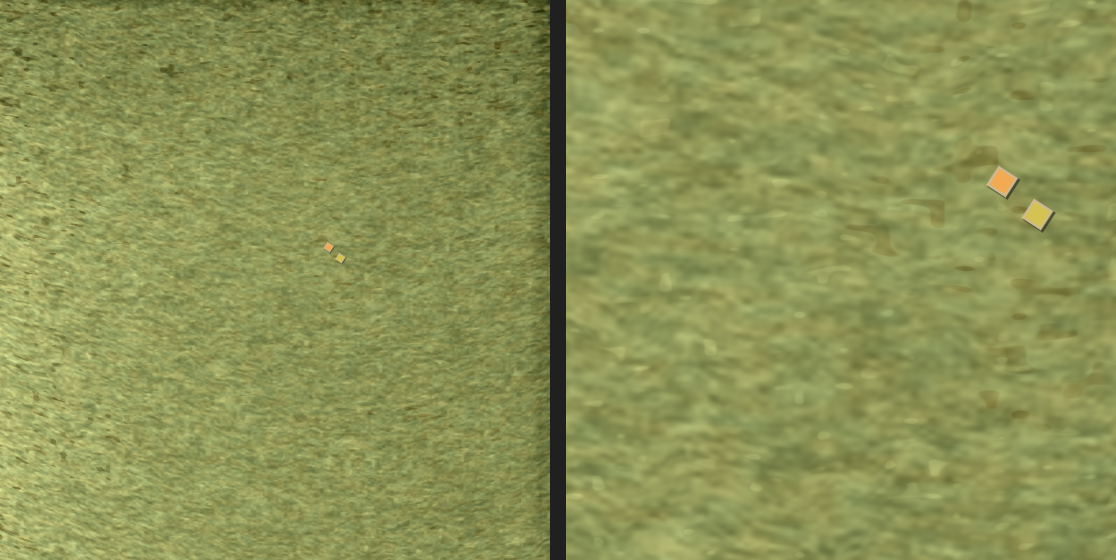
Left: the whole. Right: its middle third, enlarged.
This texture is drawn by a Shadertoy shader. Its source:

```glsl
// A worn, olive-coloured fibrous sheet, lit from the lower left, with two small inlaid diamonds.
// Short stretched value noise along bowed, wavering lines forms the fibres; offset noise
// differences give relief, thresholded noise gives pits and flecks, and ramps shade the sheet.

const vec3 DARK_OLIVE = vec3(0.40, 0.43, 0.220);
const vec3 LIGHT_OLIVE = vec3(0.69, 0.72, 0.445);
const vec3 BROWN_TINT = vec3(0.035, -0.010, -0.030);
const vec3 ORANGE = vec3(0.95, 0.67, 0.33);
const vec3 YELLOW = vec3(0.83, 0.76, 0.32);
const vec3 RIM = vec3(0.80, 0.73, 0.58);
const vec3 SHADOW = vec3(0.20, 0.21, 0.12);

float hash(vec2 cell) {
    vec3 h = fract(cell.xyx * vec3(0.1031, 0.1030, 0.0973));
    h += dot(h, h.yzx + 33.33);
    return fract((h.x + h.y) * h.z);
}

// Value noise centred on zero
float noise(vec2 p) {
    vec2 cell = floor(p), f = fract(p);
    f = f * f * (3.0 - 2.0 * f);
    float low = mix(hash(cell), hash(cell + vec2(1, 0)), f.x);
    float high = mix(hash(cell + vec2(0, 1)), hash(cell + vec2(1, 1)), f.x);
    return mix(low, high, f.y) - 0.5;
}

float fbm(vec2 p) {
    float sum = 0.0, gain = 0.6;
    for (int i = 0; i < 4; i++) {
        sum += gain * noise(p);
        p = p * 2.03 + 17.3;
        gain *= 0.5;
    }
    return sum;
}

// Bends the fibre lines down from the left and up to the right, with a local waver
vec2 bow(vec2 p) {
    float bend = mix(0.30, 0.14, p.y);
    float offset = p.x - 0.60;
    float waver = 0.008 * noise(p * 17.0) + 0.004 * noise(p * 45.0 + 23.0);
    return vec2(p.x, p.y + waver - bend * offset * offset);
}

// Shears the coordinates so that stretched noise runs at a slope
vec2 tilt(vec2 p, float slope) {
    return vec2(p.x, p.y - slope * p.x);
}

float fibres(vec2 q) {
    return 0.40 * noise(tilt(q, 0.05) * vec2(56.0, 150.0))
         + 0.46 * noise(tilt(q, -0.10) * vec2(108.0, 245.0) + 31.0)
         + 0.16 * noise(q * vec2(22.0, 64.0) + 57.0)
         + 0.30 * noise(tilt(q, 0.12) * vec2(200.0, 270.0) + 83.0);
}

// Bright and dark sides of small ridges, lit from the upper left
float relief(vec2 q, vec2 scale) {
    vec2 lightStep = vec2(-0.0025, 0.0025);
    return noise(q * scale) - noise((q + lightStep) * scale);
}

float sparse(vec2 q, vec2 scale, float threshold) {
    return smoothstep(threshold, threshold + 0.12, noise(q * scale));
}

float lighting(vec2 p, float right) {
    float glow = 0.42 * exp(-4.6 * p.x) * smoothstep(1.08, 0.55, p.y);
    float topShade = 0.24 * smoothstep(0.55, 1.0, p.y);
    float sideShade = 0.15 * smoothstep(0.3, 1.0, p.x);
    float edge = smoothstep(0.042, 0.010, right - p.x + 0.01 * noise(p * 30.0));
    return 0.545 + glow - topShade - sideShade - edge * mix(0.22, 0.42, p.y);
}

float diamond(vec2 p, float radius, float blur) {
    p = mat2(0.978, -0.208, 0.208, 0.978) * p;
    return smoothstep(blur, -blur, abs(p.x) + abs(p.y) - radius);
}

vec3 inlay(vec3 under, vec2 p, vec3 fill, float blur) {
    vec3 color = mix(under, SHADOW, 0.75 * diamond(p - vec2(0.0011, -0.0011), 0.0100, blur));
    color = mix(color, RIM, diamond(p, 0.0097, blur));
    return mix(color, fill, diamond(p, 0.0078, blur));
}

void mainImage(out vec4 fragColor, in vec2 fragCoord) {
    vec2 p = fragCoord / iResolution.y;
    float right = iResolution.x / iResolution.y;
    float blur = 1.2 / iResolution.y;
    vec2 q = bow(p);

    // Fibre tone, rougher towards the left and the top
    float rough = max(smoothstep(0.5, 0.0, p.x), 0.6 * smoothstep(0.6, 1.0, p.y));
    float blotch = fbm(p * vec2(7.0, 9.0) + 5.0);
    float tone = lighting(p, right) + 0.10 * blotch;
    tone += mix(0.90, 1.15, rough) * fibres(q);
    tone += mix(0.16, 0.48, rough) * relief(q + 3.0, vec2(75.0, 135.0));
    tone += 0.05 * noise(p * vec2(85.0, 9.0));

    // Dark pits gathered in patches, and short pale flecks
    float patches = smoothstep(-0.08, 0.18, blotch + 0.14 * rough);
    float pits = sparse(q + 7.0, vec2(62.0, 150.0), 0.27) * patches;
    float flecks = sparse(tilt(q, 0.08) + 11.0, vec2(75.0, 150.0), 0.31);
    tone += 0.24 * flecks - mix(0.25, 0.52, rough) * pits;

    // Frayed upper border with pale chips on the right
    float border = smoothstep(0.978, 0.998, p.y + 0.018 * noise(p * vec2(18.0, 40.0)));
    float chips = smoothstep(0.0, 0.25, noise(p * vec2(38.0, 90.0) + 9.0));
    chips *= smoothstep(0.986, 0.996, p.y) * smoothstep(0.72, 0.82, p.x);
    tone += 0.75 * chips - 0.30 * border;

    vec3 color = mix(DARK_OLIVE, LIGHT_OLIVE, clamp(tone, -1.0, 1.6));
    color += BROWN_TINT * (noise(q * vec2(50.0, 110.0) + 71.0) + 0.6 * pits);

    // Two inlaid diamonds
    color = inlay(color, p - vec2(0.587, 0.5586), ORANGE, blur);
    color = inlay(color, p - vec2(0.608, 0.539), YELLOW, blur);
    fragColor = vec4(clamp(color, 0.0, 1.0), 1.0);
}
```
